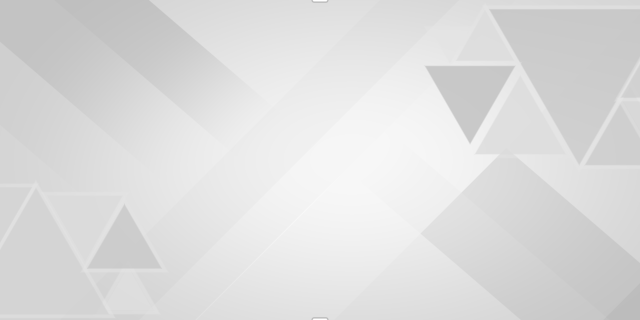
This background is drawn by a Shadertoy shader. Its source:

```glsl
// Pale grey backdrop with a soft central glow, crossing diagonal bands and clusters of triangles.

float pixel() { return 1.0 / iResolution.y; }

// Smooth step that rises where v passes the edge.
float past(float edge, float v) { return smoothstep(-pixel(), pixel(), v - edge); }

float band(float low, float high, float v) { return past(low, v) - past(high, v); }

// Equilateral triangle standing on the middle of its base; dir is 1 for up, -1 for down.
float triangleDist(vec2 p, vec2 base, float halfWidth, float dir) {
    vec2 q = (p - base) * vec2(1.0, dir);
    return max(-q.y, 0.5 * (1.732 * abs(q.x) + q.y) - 0.866 * halfWidth);
}

// Paint a translucent triangle with a faint light rim.
void paintTriangle(inout float shade, vec2 p, vec2 base, float halfWidth, float dir, float tone) {
    float d = triangleDist(p, base, halfWidth, dir);
    float rim = 1.0 - past(0.012, d);
    float fill = 1.0 - past(0.0, d);
    shade = mix(shade, max(shade, 0.895), 0.5 * rim * (1.0 - fill));
    shade = mix(shade, tone, 0.85 * fill);
}

// Small white rounded tab with a grey border, centred on the canvas rim.
void paintTab(inout float shade, vec2 p, vec2 centre) {
    vec2 q = abs(p - centre) - vec2(0.018, 0.0);
    float d = length(max(q, 0.0)) - 0.006;
    shade = mix(shade, 0.65, 1.0 - past(0.002, d));
    shade = mix(shade, 1.0, 1.0 - past(-0.001, d));
}

void mainImage(out vec4 fragColor, in vec2 fragCoord) {
    vec2 p = fragCoord / iResolution.y;
    p.x += 1.0 - 0.5 * iResolution.x / iResolution.y;
    float rising = p.x - p.y;          // constant along rising diagonals
    float falling = p.y + 0.86 * p.x;  // constant along falling diagonals

    // Central glow
    float glowDist = length((p - vec2(1.1, 0.5)) * vec2(0.8, 1.3));
    float shade = 0.97 - 0.13 * smoothstep(0.05, 1.0, glowDist);

    // Broad rising panels and the thin bright crease
    shade -= 0.012 * (1.0 - past(0.435, rising));
    shade -= 0.013 * band(0.1875, 0.435, rising);
    shade -= 0.006 * band(0.435, 0.612, rising);
    shade += 0.02 * (1.0 - smoothstep(0.0, 0.005, abs(rising - 0.612))) * (1.0 - smoothstep(0.3, 0.5, p.y));

    // Falling bands at the upper left, fading towards the glow
    shade -= 0.080 * band(1.146, 1.40, falling) * (1.0 - smoothstep(-0.4, 0.28, rising));
    shade -= 0.065 * band(0.87, 1.146, falling) * (1.0 - smoothstep(-0.7, 0.12, rising));
    shade -= 0.018 * band(0.61, 0.87, falling) * (1.0 - smoothstep(-0.6, 0.0, rising));

    // Falling bands at the lower right, behind a rising edge
    float corner = past(1.044, rising);
    shade -= 0.012 * band(1.40, 1.638, falling) * smoothstep(0.6, 0.9, rising);
    shade -= corner * (0.015 + 0.035 * band(1.40, 1.638, falling) + 0.06 * band(1.638, 1.898, falling));
    shade -= 0.03 * past(1.885, rising);

    // Upper right cluster
    paintTriangle(shade, p, vec2(1.406, 0.906), 0.060, -1.0, 0.895);
    paintTriangle(shade, p, vec2(1.516, 0.810), 0.091, 1.0, 0.865);
    paintTriangle(shade, p, vec2(1.626, 0.518), 0.142, 1.0, 0.865);
    paintTriangle(shade, p, vec2(1.969, 0.484), 0.141, 1.0, 0.805);
    paintTriangle(shade, p, vec2(1.810, 0.971), 0.281, -1.0, 0.73 + 0.07 * (1.7 - p.y) * 0.9);
    paintTriangle(shade, p, vec2(2.020, 0.695), 0.080, 1.0, 0.815);
    paintTriangle(shade, p, vec2(2.010, 0.682), 0.062, -1.0, 0.855);
    paintTriangle(shade, p, vec2(1.469, 0.794), 0.141, -1.0, 0.76);

    // Lower left cluster
    paintTriangle(shade, p, vec2(0.400, 0.030), 0.080, 1.0, 0.875);
    paintTriangle(shade, p, vec2(0.112, 0.018), 0.228, 1.0, 0.83);
    paintTriangle(shade, p, vec2(-0.005, 0.414), 0.104, -1.0, 0.835);
    paintTriangle(shade, p, vec2(0.266, 0.388), 0.117, -1.0, 0.86);
    paintTriangle(shade, p, vec2(0.389, 0.161), 0.116, 1.0, 0.79);

    // Rim tabs
    paintTab(shade, p, vec2(1.0, 1.0));
    paintTab(shade, p, vec2(1.0, 0.0));

    fragColor = vec4(vec3(shade), 1.0);
}
```
